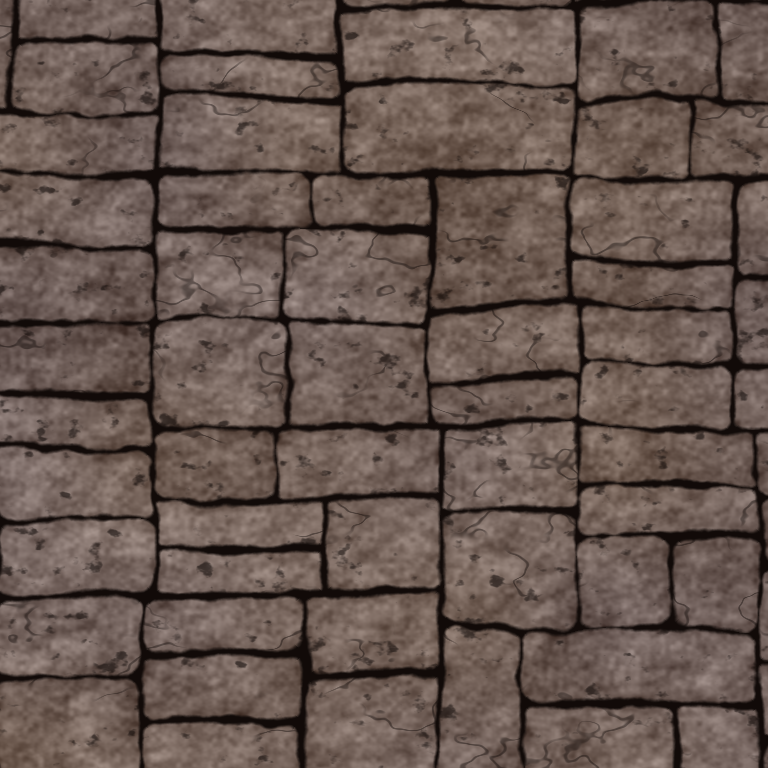
Write a three.js fragment shader that draws this texture.

```glsl
// Dry-laid wall of irregular brown stone blocks with dark, ragged joints.
varying vec2 vUv;

const vec3 STONE_COLOR = vec3(0.458, 0.388, 0.357);
const vec3 JOINT_COLOR = vec3(0.065, 0.040, 0.032);
const vec3 WARM_TINT = vec3(0.008, 0.002, -0.012);
const vec2 GRID = vec2(4.0, 5.0);      // coarse blocks across and up
const float GRID_JITTER = 0.31;        // shift of coarse block edges
const float MIN_AREA = 0.022;          // blocks below this are never cut
const float MAX_AREA = 0.040;          // blocks above this are always cut
const float EDGE_WARP = 0.016;         // slow bend of the joints
const float EDGE_ROUGHNESS = 0.006;    // fine chipping of the joints
const float MAX_TILT = 0.018;          // block rotation in radians
const float JOINT_MIN = 0.0002;        // half widths of the joints
const float JOINT_MAX = 0.0038;
const float JOINT_SOFTNESS = 0.0042;
const float GRAIN = 0.11;
const float MOTTLE = 0.22;
const float RELIEF = 0.24;

float hash(vec2 p) {
  vec3 q = fract(vec3(p.xyx) * 0.1031);
  q += dot(q, q.yzx + 33.33);
  return fract((q.x + q.y) * q.z);
}

float noise(vec2 p) {
  vec2 i = floor(p), f = fract(p);
  f = f * f * (3.0 - 2.0 * f);
  return mix(mix(hash(i), hash(i + vec2(1.0, 0.0)), f.x),
             mix(hash(i + vec2(0.0, 1.0)), hash(i + 1.0), f.x), f.y);
}

float fbm(vec2 p) {
  float sum = 0.0, amplitude = 0.533;
  for (int i = 0; i < 4; i++) {
    sum += amplitude * noise(p);
    p = mat2(1.6, 1.2, -1.2, 1.6) * p + 17.3;
    amplitude *= 0.5;
  }
  return sum;
}

float jitter(vec2 corner) {
  return (hash(corner + 57.0) * 2.0 - 1.0) * GRID_JITTER;
}

// Interlocking rectangle of a cell as (low, high): corners alternately
// carry a horizontal or a vertical joint, so no joint runs right through.
vec4 cellRect(vec2 c) {
  float a = jitter(c), b = jitter(c + vec2(1.0, 0.0));
  float d = jitter(c + 1.0), e = jitter(c + vec2(0.0, 1.0));
  vec4 offset = mod(c.x + c.y, 2.0) < 0.5 ? vec4(e, a, b, d) : vec4(a, b, d, e);
  return (vec4(c, c + 1.0) + offset) / GRID.xyxy;
}

// Finds the block around p and cuts it at random into stones.
vec4 findStone(vec2 p, out vec2 id) {
  vec2 base = floor(p * GRID);
  vec4 box = vec4(0.0, 0.0, 1.0, 1.0);
  id = base;
  for (int y = -1; y <= 1; y++) {
    for (int x = -1; x <= 1; x++) {
      vec2 cell = base + vec2(float(x), float(y));
      vec4 r = cellRect(cell);
      if (all(greaterThanEqual(p, r.xy)) && all(lessThan(p, r.zw))) {
        box = r;
        id = cell + 23.0;
      }
    }
  }
  for (int k = 0; k < 4; k++) {
    vec2 size = box.zw - box.xy;
    if (size.x * size.y < mix(MIN_AREA, MAX_AREA, hash(id))) break;
    bool upright = size.x > size.y * mix(1.1, 2.5, hash(id + 7.7));
    vec2 cut = mix(box.xy, box.zw, mix(0.36, 0.64, hash(id + 3.1)));
    bool upper = upright ? p.x >= cut.x : p.y >= cut.y;
    if (upright) { if (upper) box.x = cut.x; else box.z = cut.x; }
    else { if (upper) box.y = cut.y; else box.w = cut.y; }
    id = id * 2.0 + vec2(upper ? 1.0 : 0.0, 5.0);
  }
  return box;
}

void main() {
  vec2 uv = vUv;
  vec2 bend = vec2(noise(uv * 7.0 + 3.0), noise(uv * 7.0 + 41.0)) - 0.5;
  vec2 chip = vec2(noise(uv * 34.0 + 9.0), noise(uv * 34.0 + 71.0)) - 0.5;
  vec2 p = uv + bend * EDGE_WARP + chip * EDGE_ROUGHNESS;

  // Depth inside a slightly tilted, rounded stone
  vec2 id;
  vec4 box = findStone(p, id);
  float tilt = (hash(id + 11.0) * 2.0 - 1.0) * MAX_TILT;
  vec2 halfSize = 0.5 * (box.zw - box.xy);
  vec2 q = mat2(1.0, tilt, -tilt, 1.0) * (p - 0.5 * (box.xy + box.zw));
  float radius = mix(0.007, 0.021, hash(id + 19.0));
  vec2 corner = abs(q) - halfSize + radius;
  float depth = radius - length(max(corner, 0.0)) - min(max(corner.x, corner.y), 0.0);
  depth += (fbm(uv * 60.0) - 0.5) * EDGE_ROUGHNESS;

  // Joints: wider along the beds than along the uprights
  float gap = mix(JOINT_MIN, JOINT_MAX, noise(uv * 10.0 + 5.0));
  gap *= corner.y > corner.x ? 1.3 : 0.9;
  float joint = 1.0 - smoothstep(gap - 0.0015, gap + JOINT_SOFTNESS, depth);

  // Stone face: mottling, relief lit from above, grain and edge shade
  vec2 face = uv + id * 0.37;
  float rough = fbm(face * vec2(30.0, 38.0));
  float tone = (rough - 0.5) * MOTTLE + (fbm(uv * 7.0) - 0.5) * 0.15;
  tone += (rough - fbm((face + vec2(-0.003, 0.006)) * vec2(30.0, 38.0))) * RELIEF;
  tone += (noise(face * 150.0) - 0.5) * GRAIN + (hash(id + 29.0) - 0.5) * 0.045;
  tone -= 0.055 * (1.0 - smoothstep(0.0, 0.02, depth));

  // Pits and broken hairline cracks
  float pits = smoothstep(0.68, 0.84, fbm(face * vec2(42.0, 60.0) + 13.0));
  float vein = abs(fbm(face * vec2(9.0, 15.0) + 31.0) - 0.5);
  float crack = (1.0 - smoothstep(0.003, 0.018, vein)) * smoothstep(0.5, 0.75, noise(face * 17.0));
  vec3 color = STONE_COLOR + tone + WARM_TINT * (noise(uv * 5.0 + 8.0) * 2.0 - 1.0);
  color = mix(color, JOINT_COLOR, max(0.6 * pits, 0.42 * crack));
  gl_FragColor = vec4(mix(color, JOINT_COLOR, joint), 1.0);
}
```
